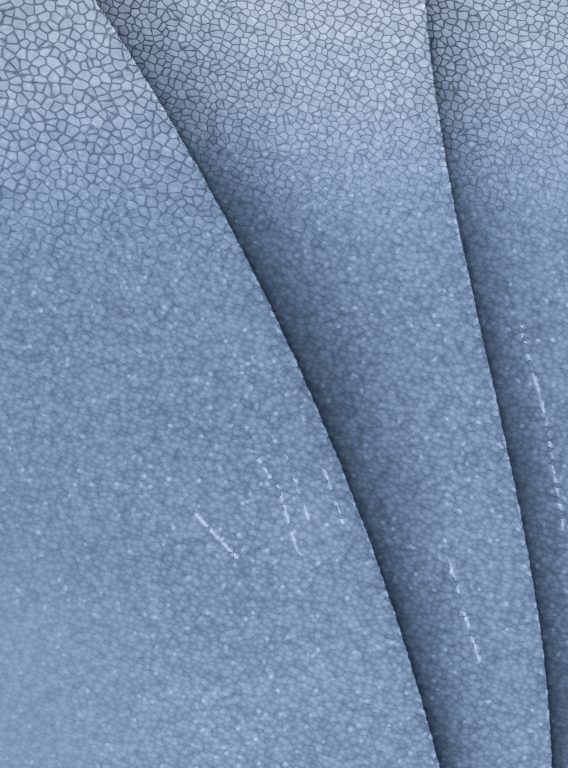
Write a Shadertoy shader that draws this texture.

```glsl
// Lengths are fractions of the canvas height; depth runs down from the top.
const vec4 SEAM_LEFT = vec4(0.124, 0.663, -0.237, 0.023);   // cubic in depth
const vec4 SEAM_RIGHT = vec4(0.554, 0.070, 0.329, -0.234);
const vec3 TONE_LEFT = vec3(0.72, 0.46, 0.55);              // top, middle, bottom
const vec3 TONE_CENTRE = vec3(0.80, 0.53, 0.54);
const vec3 TONE_RIGHT = vec3(0.76, 0.51, 0.46);
const vec3 SHADE = vec3(0.24, 0.30, 0.38);
const vec3 LIGHT = vec3(0.72, 0.79, 0.89);
const vec3 MID_TINT = vec3(0.0, 0.026, 0.064);
const float PEBBLE_SCALE = 78.0;
const float GRAIN_SCALE = 138.0;
const float FLECK_SCALE = 72.0;
const float SCRATCH_WIDTH = 0.0024;
const int SCRATCH_COUNT = 8;
const vec4 SCRATCHES[SCRATCH_COUNT] = vec4[](               // start, end (x, depth)
    vec4(0.328, 0.585, 0.362, 0.635), vec4(0.362, 0.635, 0.389, 0.722),
    vec4(0.374, 0.595, 0.402, 0.675), vec4(0.256, 0.671, 0.312, 0.730),
    vec4(0.418, 0.600, 0.446, 0.680), vec4(0.584, 0.730, 0.626, 0.866),
    vec4(0.678, 0.425, 0.712, 0.550), vec4(0.712, 0.550, 0.734, 0.690));

vec2 hash2(vec2 p) {
    vec3 q = fract(p.xyx * vec3(0.1031, 0.1030, 0.0973));
    q += dot(q, q.yzx + 33.33);
    return fract((q.xx + q.yz) * q.zy);
}

// Cellular noise: nearest distance, gap to the next cell, cell id.
vec3 cells(vec2 p) {
    vec2 base = floor(p), f = fract(p);
    float near = 8.0, next = 8.0, id = 0.0;
    for (int j = -1; j <= 1; j++)
    for (int i = -1; i <= 1; i++) {
        vec2 cell = vec2(i, j);
        vec2 rnd = hash2(base + cell + 40.0);
        float dist = length(cell + 0.1 + 0.8 * rnd - f);
        if (dist < near) { next = near; near = dist; id = fract(rnd.x * 7.3 + rnd.y * 3.7); }
        else next = min(next, dist);
    }
    return vec3(near, next - near, id);
}

float waves(vec2 p) {
    float sum = 0.0, amp = 0.5;
    for (int i = 0; i < 4; i++) {
        sum += amp * sin(p.x + 1.7 * sin(p.y)) * cos(p.y * 0.9 + p.x * 0.4);
        p = mat2(1.4, 1.1, -1.1, 1.4) * p + 2.3;
        amp *= 0.6;
    }
    return sum;
}

float seamX(vec4 curve, float d) { return dot(curve, vec4(1.0, d, d * d, d * d * d)); }

float foldTone(vec3 tones, float d) {
    float upper = mix(tones.x, tones.y, smoothstep(0.0, 0.42, d));
    return mix(upper, tones.z, smoothstep(0.5, 0.95, d));
}

float segmentDistance(vec2 p, vec4 s) {
    vec2 a = p - s.xy, b = s.zw - s.xy;
    return length(a - b * clamp(dot(a, b) / dot(b, b), 0.0, 1.0));
}

// Broad cast shadow plus a thin crease, on the right side of a seam.
float seamShadow(float s, float width, float strength) {
    float side = max(s, 0.0);
    return strength * exp(-pow(side / width, 1.4)) + 0.32 * exp(-side / 0.005);
}

void mainImage(out vec4 fragColor, in vec2 fragCoord) {
    float pixel = 1.0 / iResolution.y;
    vec2 p = fragCoord * pixel;
    float d = 1.0 - p.y;
    vec2 pos = vec2(p.x, d);

    // Signed distances to the seams, with a slightly rough lip
    float rough = 0.0012 * waves(pos * 170.0);
    float s1 = (p.x - seamX(SEAM_LEFT, d)) * 0.88 + rough;
    float s2 = (p.x - seamX(SEAM_RIGHT, d)) * 0.98 + rough;
    float past1 = smoothstep(-pixel, pixel, s1);
    float past2 = smoothstep(-pixel, pixel, s2);

    // Fold shading
    float left = foldTone(TONE_LEFT, d) - 0.12 * exp(-max(-s1, 0.0) / 0.012)
               - 0.10 * smoothstep(0.12, 0.0, p.x) * smoothstep(0.15, 0.0, d);
    float centre = foldTone(TONE_CENTRE, d) - 0.10 * exp(-max(-s2, 0.0) / 0.015)
                 - seamShadow(s1, mix(0.085, 0.04, smoothstep(0.3, 1.0, d)), 0.52);
    float right = foldTone(TONE_RIGHT, d) - seamShadow(s2, 0.048, 0.42);
    float tone = mix(mix(left, centre, past1), right, past2);
    tone += 0.035 * waves(pos * vec2(9.0, 13.0));

    // Leather grain: cracked pebbles above, fine speckle below
    vec2 warped = pos + 0.0025 * vec2(waves(pos * 60.0), waves(pos.yx * 55.0 + 4.0));
    warped = mat2(0.92, -0.38, 0.38, 0.92) * warped;
    float foldScale = mix(1.0, 1.25, past1);
    vec3 pebble = cells(warped * PEBBLE_SCALE * foldScale * vec2(0.9, 1.1));
    vec3 grain = cells(warped * GRAIN_SCALE * vec2(0.85, 1.15) + 9.0);
    vec3 fleck = cells(warped * FLECK_SCALE + 31.0);
    float coarse = 1.0 - smoothstep(0.05, 0.48, d + 0.06 * past1);
    float focus = 1.0 - 0.45 * smoothstep(0.3, 0.0, p.x) * smoothstep(0.45, 0.9, d);
    float lit = smoothstep(-0.1, 0.5, tone);
    float bumps = 0.50 * (smoothstep(0.0, 0.32, pebble.y) - 0.72) + 0.16 * (pebble.z - 0.5);
    float speckle = 0.30 * (0.40 - grain.x) + 0.20 * (grain.z - 0.5);
    speckle += 0.30 * step(0.80, fleck.z) * smoothstep(0.30, 0.05, fleck.x);
    tone += (bumps * coarse + speckle * mix(1.0, 0.45, coarse)) * focus * mix(0.45, 1.0, lit);

    // Worn lips and broken scratches
    float lip = exp(-abs(s1 + 0.002) / 0.0022) + exp(-abs(s2 + 0.002) / 0.0022);
    tone += 0.28 * lip * smoothstep(0.5, 0.9, grain.z);
    float scratch = 0.0;
    for (int i = 0; i < SCRATCH_COUNT; i++) {
        float dist = segmentDistance(pos + 1.5 * rough, SCRATCHES[i]);
        scratch = max(scratch, exp(-dist * dist / (SCRATCH_WIDTH * SCRATCH_WIDTH)));
    }
    tone += 0.42 * scratch * smoothstep(0.15, 0.75, grain.z);

    // Tone to colour, greyer toward the top
    tone = clamp(tone, -0.25, 1.2);
    vec3 colour = mix(SHADE, LIGHT, tone) + MID_TINT * max(4.0 * tone * (1.0 - tone), 0.0);
    float grey = dot(colour, vec3(0.3, 0.5, 0.2));
    colour = mix(colour, vec3(grey), 0.35 * (1.0 - smoothstep(0.0, 0.3, d)));
    fragColor = vec4(clamp(colour, 0.0, 1.0), 1.0);
}
```
